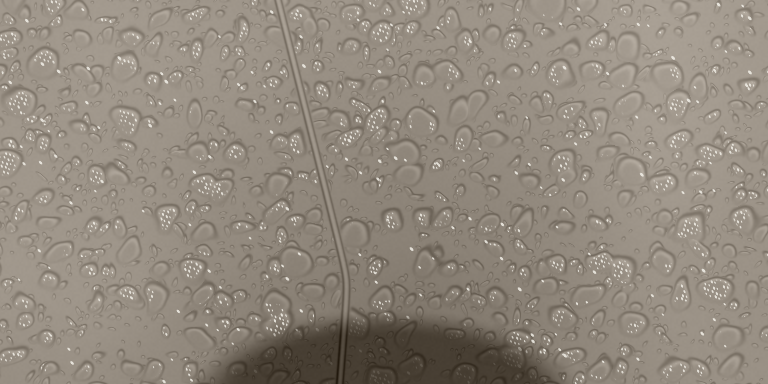
Write a WebGL 2 fragment shader that draws this texture.

```glsl
#version 300 es
precision highp float;
// Water drops with speckled glints on a taupe sheet, a thin seam and a round shadow.
uniform vec2 u_resolution;
out vec4 fragColor;

const vec3 TINT = vec3(0.035, 0.0, -0.045);
const vec2 LIGHT_DIR = vec2(-0.35, -0.94);

vec3 hash3(vec2 p) {
    vec3 q = fract(vec3(p.xyx) * vec3(0.1031, 0.1030, 0.0973));
    q += dot(q, q.yxz + 33.33);
    return fract((q.xxy + q.yzz) * q.zyx);
}

float noise(vec2 p) {
    vec2 i = floor(p), f = fract(p);
    f = f * f * (3.0 - 2.0 * f);
    float low = mix(hash3(i).x, hash3(i + vec2(1, 0)).x, f.x);
    float high = mix(hash3(i + vec2(0, 1)).x, hash3(i + vec2(1, 1)).x, f.x);
    return mix(low, high, f.y);
}

float smoothMin(float a, float b, float k) {
    float h = max(k - abs(a - b), 0.0) / k;
    return min(a, b) - 0.25 * h * h * k;
}

float bell(float x, float width) {
    return exp(-x * x / (width * width));
}

// Signed distance to a scattered layer of stretched drops
float dropField(vec2 p, float cell, float fill, float seed) {
    vec2 home = floor(p / cell);
    float d = cell;
    for (int y = -1; y <= 1; y++) {
        for (int x = -1; x <= 1; x++) {
            vec2 id = home + vec2(x, y);
            vec3 place = hash3(id + seed);
            vec3 form = hash3(id + seed + 71.7);
            if (form.z > fill) continue;
            vec2 q = p - (id + 0.5 + 0.75 * (place.xy - 0.5)) * cell;
            float angle = 0.5 + 2.4 * (form.x - 0.5);
            vec2 axis = vec2(cos(angle), sin(angle));
            q = vec2(dot(q, axis), dot(q, vec2(-axis.y, axis.x)));
            q.y *= mix(1.05, 1.8, form.y);
            float radius = cell * mix(0.2, 0.46, place.z);
            d = smoothMin(d, length(q) - radius, cell * 0.12);
        }
    }
    return d;
}

// Distance in x, outward normal in yz
vec3 dropSurface(vec2 p, float cell, float fill, float seed) {
    float e = cell * 0.02;
    float d = dropField(p, cell, fill, seed);
    vec2 slope = vec2(dropField(p + vec2(e, 0), cell, fill, seed),
                      dropField(p + vec2(0, e), cell, fill, seed)) - d;
    return vec3(d, slope / (length(slope) + 1e-5));
}

// Dark contour, lit inner edge and slightly dimmed body
float dropShade(vec3 s, float width) {
    float facing = dot(s.yz, LIGHT_DIR);
    float rim = bell(s.x, width) * (0.055 * facing - 0.075);
    float inner = bell(s.x + 2.1 * width, 1.3 * width) * (0.035 - 0.035 * facing);
    return rim + inner - 0.012 * smoothstep(0.0, width, -s.x);
}

// Jittered grid of small bright dots
float glintDots(vec2 p, float cell, float radius, float jitter, float keep, float px) {
    vec2 id = floor(p / cell);
    vec3 h = hash3(id + 13.0);
    vec2 q = p - (id + 0.5 + jitter * (h.xy - 0.5)) * cell;
    q = vec2(q.x + 0.5 * q.y, q.y * 0.85);
    float size = radius * mix(0.65, 1.2, h.x);
    return step(h.z, keep) * (1.0 - smoothstep(size - 0.6 * px, size + 0.6 * px, length(q)));
}

float seamOffset(vec2 p) {
    float bend = 0.5 * (0.27 - p.y + sqrt((0.27 - p.y) * (0.27 - p.y) + 0.001));
    return p.x - (0.724 + 0.25 * (1.0 - p.y) - 0.33 * bend);
}

float sheetTone(vec2 p) {
    float tone = 0.585 + 0.035 * (noise(p * 3.5) - 0.5) + 0.02 * (p.y - 0.5);
    tone += 0.03 * bell(length(p - vec2(1.75, 0.85)), 0.45);
    tone -= 0.07 * bell(length((p - vec2(1.05, 0.42)) * vec2(0.8, 1.0)), 0.4);
    float ring = length((p - vec2(1.0, -0.06)) / vec2(0.5, 0.24));
    tone -= 0.05 * (1.0 - smoothstep(0.9, 1.9, ring));
    return mix(tone, 0.245, 1.0 - smoothstep(0.78, 1.1, ring));
}

void main() {
    float px = 1.0 / u_resolution.y;
    vec2 p = gl_FragCoord.xy * px;
    vec2 warped = p + 0.022 * (vec2(noise(p * 24.0), noise(p * 24.0 + 57.0)) - 0.5);
    float tone = sheetTone(p);
    float seam = seamOffset(p);
    float clear = smoothstep(0.008, 0.02, abs(seam));

    // Three drop sizes, smaller ones kept out of larger ones
    vec3 large = dropSurface(warped, 0.094, 0.85, 3.0);
    vec3 medium = dropSurface(warped, 0.047, 0.6, 29.0);
    vec3 tiny = dropSurface(warped, 0.023, 0.4, 83.0);
    float openLarge = smoothstep(0.002, 0.01, large.x);
    float openMedium = openLarge * smoothstep(0.001, 0.006, medium.x);
    float relief = dropShade(large, 0.0052) + openLarge * dropShade(medium, 0.0036);
    relief += 0.7 * openMedium * dropShade(tiny, 0.0024);
    float depth = mix(0.6, 1.05, smoothstep(0.25, 0.5, tone));
    tone += clear * depth * relief;

    // Raised seam between two dark grooves
    tone -= 0.15 * bell(seam + 0.0075, 0.0034) + 0.12 * bell(seam - 0.0085, 0.003);
    tone += 0.05 * bell(seam, 0.005);

    // Clustered reflections inside drops, plus stray sparks
    float body = max(smoothstep(0.006, 0.012, -large.x),
                     openLarge * smoothstep(0.003, 0.007, -medium.x));
    float patches = smoothstep(0.46, 0.56, noise(p * 21.0 + 9.0));
    vec2 tilted = mat2(0.94, 0.34, -0.34, 0.94) * p;
    float glint = body * patches * glintDots(tilted, 0.0115, 0.0027, 0.35, 0.8, px);
    glint = max(glint, glintDots(p, 0.04, 0.0036, 0.7, 0.13, px));
    glint *= mix(0.12, 0.85, smoothstep(0.3, 0.5, sheetTone(p))) * clear;
    tone += 0.012 * (noise(p * 190.0) - 0.5);
    fragColor = vec4(mix(vec3(tone) + TINT, vec3(0.95, 0.94, 0.91), glint), 1.0);
}
```
